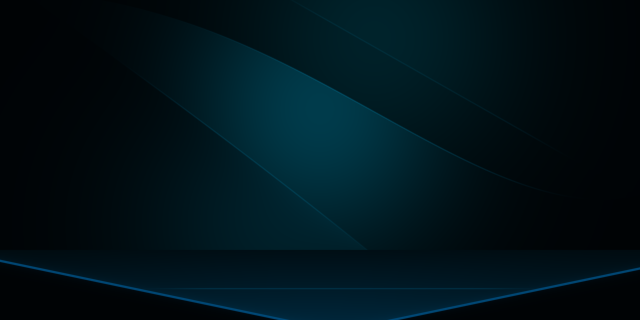
Write a WebGL 2 fragment shader that draws this background.

```glsl
#version 300 es
precision highp float;
// Dark teal stage backdrop: glowing curved sheets above a V-shaped floor with blue rims.

uniform vec2 u_resolution;
out vec4 fragColor;

// Colours
const vec3 NIGHT       = vec3(0.0, 0.012, 0.020);
const vec3 CORE_GLOW   = vec3(0.0, 0.220, 0.275);
const vec3 UPPER_GLOW  = vec3(0.0, 0.125, 0.150);
const vec3 PANEL_GLOW  = vec3(0.0, 0.130, 0.165);
const vec3 CURVE_LIGHT = vec3(0.0, 0.100, 0.135);
const vec3 FLOOR_FAR   = vec3(0.0, 0.055, 0.080);
const vec3 FLOOR_NEAR  = vec3(0.0, 0.145, 0.220);
const vec3 RIM_BLUE    = vec3(0.0, 0.310, 0.510);
const vec3 STEP_LIGHT  = vec3(0.0, 0.080, 0.110);

// Layout: x runs from 0 to 2, y from 0 to 1
const vec2 CORE_CENTER  = vec2(1.00, 0.66);
const vec2 CORE_SIZE    = vec2(0.42, 0.46);
const vec2 UPPER_CENTER = vec2(1.17, 0.88);
const vec2 UPPER_SIZE   = vec2(0.45, 0.46);
const vec2 PANEL_CENTER = vec2(0.90, 0.30);
const vec2 PANEL_SIZE   = vec2(0.48, 0.42);
const float HORIZON     = 0.219;
const float STEP_HEIGHT = 0.098;
const float RIM_SLOPE   = 0.2085;
const float RIM_LEFT    = 0.185;
const float RIM_RIGHT   = 0.161;
const float HAIRLINE    = 0.0020;
const float RIM_WIDTH   = 0.0035;

float glow(vec2 p, vec2 center, vec2 size) {
    vec2 q = (p - center) / size;
    return exp(-dot(q, q));
}

// Soft coverage of the side where d is positive
float side(float d, float pixel) {
    return smoothstep(-pixel, pixel, d);
}

float stroke(float d, float halfWidth, float pixel) {
    return 1.0 - smoothstep(halfWidth - pixel, halfWidth + pixel, abs(d));
}

// Fade in and out along x between two ends
float span(float x, float start, float end, float fade) {
    return smoothstep(start, start + fade, x) * (1.0 - smoothstep(end - fade, end, x));
}

// Signed distances, positive above each boundary
float upperCurve(vec2 p) {
    float t = p.x - 1.18;
    float height = 0.645 - 0.555 * t + t * t * t * (0.28 + 0.1 * t);
    float slope = -0.555 + t * t * (0.84 + 0.4 * t);
    return (p.y - height) / sqrt(1.0 + slope * slope);
}

float lowerCurve(vec2 p) {
    float t = p.x - 0.651;
    float slope = -0.75 - 0.1 * t;
    return (p.y - 0.604 + 0.75 * t + 0.05 * t * t) / sqrt(1.0 + slope * slope);
}

float straightLine(vec2 p) {
    return dot(p - vec2(0.911, 1.0), normalize(vec2(0.567, 1.0)));
}

vec3 backdrop(vec2 p, float pixel) {
    float upper = upperCurve(p);
    float lower = lowerCurve(p);
    float line = straightLine(p);

    // Three overlapping sheets, each with its own glow
    vec3 middle = CORE_GLOW * glow(p, CORE_CENTER, CORE_SIZE);
    vec3 top = UPPER_GLOW * glow(p, UPPER_CENTER, UPPER_SIZE);
    top *= 0.92 + 0.08 * side(line, pixel);
    float edgeSheen = 0.85 + 0.35 * exp(-abs(lower) / 0.06);
    vec3 panel = PANEL_GLOW * glow(p, PANEL_CENTER, PANEL_SIZE) * edgeSheen;

    vec3 color = mix(middle, top, side(upper, pixel));
    color = mix(panel, color, side(lower, pixel));

    // Fine light along the sheet edges
    float light = stroke(upper, HAIRLINE, pixel) * span(p.x, 0.50, 1.87, 0.55);
    light += 0.45 * stroke(line, HAIRLINE, pixel) * span(p.x, 0.80, 1.82, 0.25);
    light += 0.75 * stroke(lower, HAIRLINE, pixel) * span(p.x, 0.32, 1.25, 0.35);
    return NIGHT + color + CURVE_LIGHT * light;
}

vec3 stageFloor(vec2 p, float pixel) {
    float rim = p.y - max(RIM_LEFT - RIM_SLOPE * p.x, RIM_RIGHT - RIM_SLOPE * (2.0 - p.x));
    rim /= sqrt(1.0 + RIM_SLOPE * RIM_SLOPE);
    float depth = clamp(1.0 - p.y / HORIZON, 0.0, 1.0);
    float centered = 0.72 + 0.28 * glow(p, vec2(1.0, p.y), vec2(0.75, 1.0));

    // Surface darkens toward the horizon, with a faint step across it
    vec3 color = mix(FLOOR_FAR, FLOOR_NEAR, depth) * centered;
    color += STEP_LIGHT * stroke(p.y - STEP_HEIGHT, HAIRLINE, pixel) * span(p.x, 0.42, 1.72, 0.25);
    color = mix(NIGHT, color, side(rim, pixel));

    // Bright rim and its narrow halo
    color += RIM_BLUE * 0.10 * exp(-abs(rim) / 0.012);
    return mix(color, RIM_BLUE, 0.85 * stroke(rim, RIM_WIDTH, pixel));
}

void main() {
    vec2 p = gl_FragCoord.xy / u_resolution * vec2(2.0, 1.0);
    float pixel = 0.75 / u_resolution.y;
    vec3 color = mix(stageFloor(p, pixel), backdrop(p, pixel), side(p.y - HORIZON, pixel));
    fragColor = vec4(color, 1.0);
}
```
